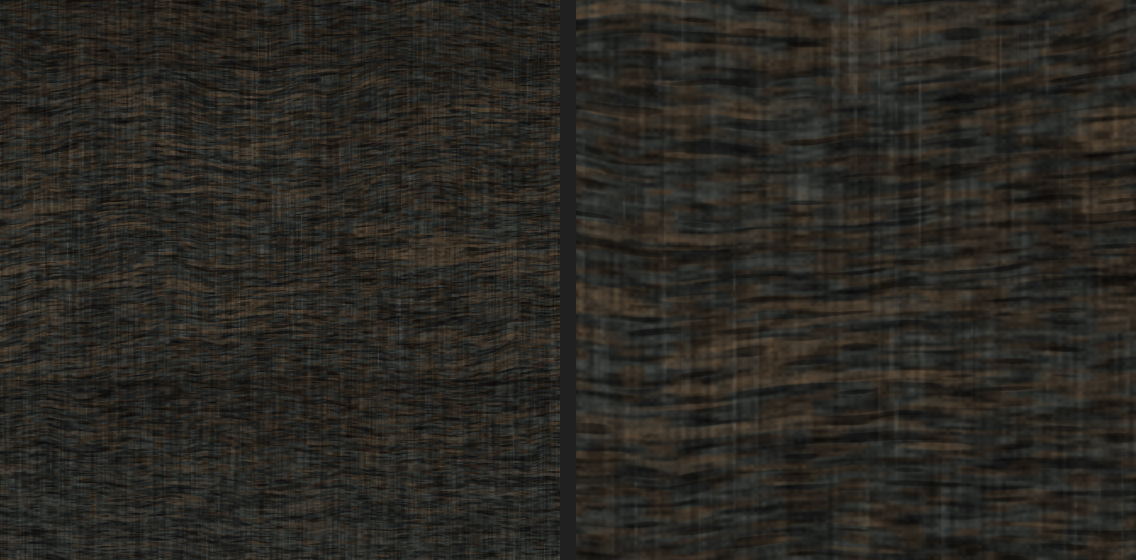
Left, the full canvas; right, a detail of the centre.
This texture is drawn by a WebGL 1 fragment shader. Its source:

```glsl
precision highp float;
// Dark smoked oak boards with wavy tan grain flecks and fine vertical saw marks.
uniform vec2 u_resolution;

float hash(vec2 p) {
  vec3 q = fract(p.xyx * vec3(0.1031, 0.1030, 0.0973));
  q += dot(q, q.yzx + 33.33);
  return fract((q.x + q.y) * q.z);
}

float noise(vec2 p) {
  vec2 i = floor(p), f = fract(p);
  f = f * f * (3.0 - 2.0 * f);
  return mix(mix(hash(i), hash(i + vec2(1.0, 0.0)), f.x),
             mix(hash(i + vec2(0.0, 1.0)), hash(i + 1.0), f.x), f.y);
}

// Grain height: rises to the right on the middle board, with broad and small waves.
float grainHeight(vec2 p, float middle) {
  float broad = noise(p * vec2(4.0, 3.0) + 7.0) - 0.5;
  float ripple = noise(p * vec2(13.0, 9.0) + 31.0) - 0.5;
  float kink = noise(p * vec2(36.0, 26.0) + 53.0) - 0.5;
  return p.y - 0.07 * middle * p.x + (0.015 + 0.025 * middle) * broad
       + 0.011 * ripple + 0.003 * kink;
}

// Dark joint between two boards, with a softer shadow on the lower one.
float seamShade(float d, float depth) {
  float line = exp(-abs(d) / 0.003);
  float shadow = exp(-max(-d, 0.0) / 0.05) * smoothstep(0.004, -0.004, d);
  return (1.0 - 0.3 * line) * (1.0 - depth * shadow);
}

void main() {
  vec2 p = gl_FragCoord.xy / u_resolution.y;

  // Three boards
  float sway = 0.005 * (noise(vec2(p.x * 6.0, 3.0)) - 0.5);
  float upperSeam = p.y - 0.882 - sway;
  float lowerSeam = p.y - 0.320 + sway;
  float top = step(0.0, upperSeam);
  float bottom = step(lowerSeam, 0.0);
  float middle = 1.0 - top - bottom;
  float v = grainHeight(p, middle) + 3.0 * top + 5.0 * bottom;

  // Fibres from hair-fine to broad
  float hair = noise(vec2(p.x * 90.0, v * 390.0));
  float fibre = noise(vec2(p.x * 34.0 + 9.0, v * 235.0));
  float band = noise(vec2(p.x * 9.0 + 4.0, v * 110.0));
  float speck = noise(p * vec2(420.0, 460.0));
  float grain = 0.40 * hair + 0.32 * fibre + 0.12 * band + 0.16 * speck;

  // Cool grey against warm brown, split fibre by fibre
  float cloud = noise(p * vec2(3.0, 4.0) + 17.0);
  float tint = noise(vec2(p.x * 60.0 + 2.0, v * 210.0 + 40.0));
  float cool = tint + 0.25 * (cloud - 0.5) + 0.08
             + 0.22 * bottom * smoothstep(0.28, 0.05, p.y) - 0.12 * top;
  vec3 color = mix(vec3(0.166, 0.142, 0.113), vec3(0.144, 0.152, 0.144),
                   smoothstep(0.30, 0.68, cool));
  color *= 0.20 + 1.62 * grain;

  // Long thin tan flecks, gathered in patches and broken by the fibres
  float fleck = smoothstep(0.64, 0.82, noise(vec2(p.x * 9.0 + 5.0, v * 112.0 + 20.0)));
  float thinFleck = smoothstep(0.64, 0.84, noise(vec2(p.x * 20.0, v * 190.0 + 60.0)));
  float patches = smoothstep(0.15, 0.75, noise(p * vec2(6.0, 9.0) + 71.0));
  float strength = (0.35 + 0.65 * patches) * (0.60 + 0.40 * middle);
  float tanAmount = max(fleck, 0.8 * thinFleck) * strength * (0.30 + 0.50 * hair + 0.35 * speck);
  color = mix(color, vec3(0.315, 0.255, 0.190), 0.85 * tanAmount);

  // Dark pores
  float pore = smoothstep(0.66, 0.88, noise(vec2(p.x * 32.0, v * 250.0 + 90.0)));
  color *= 1.0 - 0.38 * pore;

  // Vertical saw marks: dense faint ribs and many thin blue-grey scratches
  float rib = noise(vec2(p.x * 330.0, p.y * 22.0)) - 0.5;
  float longRib = noise(vec2(p.x * 200.0 + 21.0, p.y * 4.0 + 8.0)) - 0.5;
  color *= 1.0 + 0.36 * rib + 0.20 * longRib;
  float scratch = smoothstep(0.72, 0.94, noise(vec2(p.x * 290.0 + 13.0, p.y * 11.0 + 5.0)));
  scratch *= smoothstep(0.25, 0.75, noise(vec2(p.x * 17.0, p.y * 3.0 + 44.0)));
  scratch *= noise(p * vec2(290.0, 230.0));
  color += vec3(0.058, 0.067, 0.072) * scratch;

  // Board tones and joints
  color *= 1.03 - 0.14 * top + 0.05 * (cloud - 0.5);
  color *= seamShade(upperSeam, 0.08) * seamShade(lowerSeam, 0.22);

  gl_FragColor = vec4(color, 1.0);
}
```
